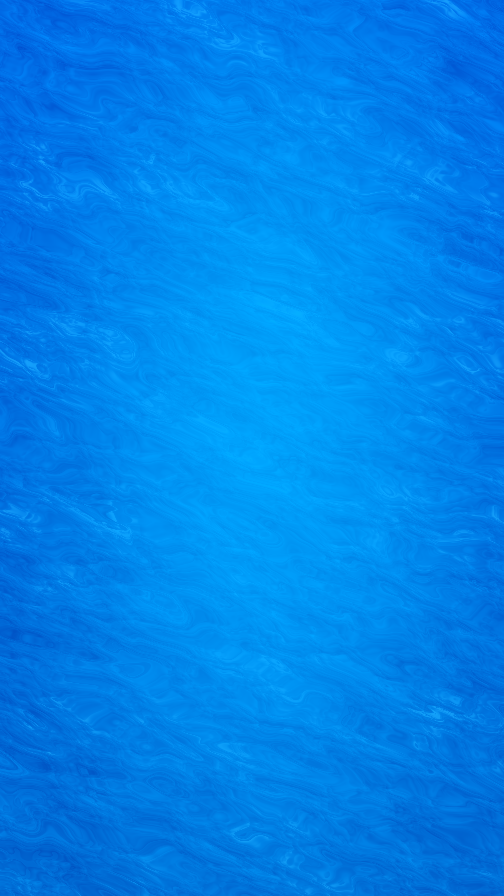
Give the GLSL for this texture, as a Shadertoy shader.

```glsl
// Bright blue rippled water seen from above, with a soft central glow.

const vec3 RIM_TOP = vec3(0.0, 0.425, 0.905);
const vec3 RIM_BOTTOM = vec3(0.0, 0.425, 0.835);
const vec3 GLOW = vec3(0.0, 0.635, 0.985);
const vec3 GLINT = vec3(0.16, 0.70, 1.0);

vec2 hash2(vec2 cell) {
    vec3 h = fract(cell.xyx * vec3(0.1031, 0.1030, 0.0973));
    h += dot(h, h.yzx + 33.33);
    return fract((h.xx + h.yz) * h.zy);
}

mat2 rotation(float angle) {
    float c = cos(angle), s = sin(angle);
    return mat2(c, s, -s, c);
}

// Gradient of smooth cellular noise: the softly blended offset to nearby sites.
vec2 cellSlope(vec2 p, float sharpness) {
    vec2 cell = floor(p), local = fract(p);
    vec2 offsetSum = vec2(0.0);
    float weightSum = 0.0;
    for (int y = -1; y <= 1; y++) {
        for (int x = -1; x <= 1; x++) {
            vec2 neighbour = vec2(x, y);
            vec2 toPoint = local - neighbour - hash2(cell + neighbour);
            float weight = exp(-sharpness * dot(toPoint, toPoint));
            offsetSum += weight * toPoint;
            weightSum += weight;
        }
    }
    return offsetSum / weightSum;
}

// Layered wavelets, each one bent by the slopes of the larger ones.
float rippleSlope(vec2 p, float tilt, float stretch) {
    float slope = 0.0, frequency = 4.5, strength = 0.55;
    vec2 bend = vec2(0.0);
    for (int i = 0; i < 5; i++) {
        float layer = float(i);
        vec2 q = rotation(tilt + 0.22 * sin(layer * 2.4)) * (p + bend);
        q = q * vec2(1.0, stretch) * frequency + layer * 17.3;
        vec2 s = cellSlope(q, 8.0);
        slope += strength * (s.y + 0.35 * s.x);
        bend += s * vec2(0.35, 0.22) / frequency;
        frequency *= 1.8;
        strength *= i < 2 ? 1.15 : 0.92;
    }
    return slope;
}

// Broad uneven patches from layered sines, about -1 to 1.
float patches(vec2 p) {
    vec2 q = p + 0.07 * sin(p.yx * vec2(13.0, 9.0) + 1.7);
    return 0.5 * sin(q.x * 9.0 + q.y * 17.0 + 0.6)
         + 0.3 * sin(q.x * 17.0 - q.y * 23.0 + 2.1)
         + 0.2 * sin(q.x * 7.0 + q.y * 41.0);
}

float centreGlow(vec2 uv, vec2 centre, vec2 falloff) {
    return 1.0 - smoothstep(0.0, 0.92, length((uv - centre) * falloff));
}

void mainImage(out vec4 fragColor, in vec2 fragCoord) {
    vec2 uv = fragCoord / iResolution.xy;
    vec2 p = fragCoord / iResolution.x;

    // Base gradient
    float glow = centreGlow(uv, vec2(0.53, 0.53), vec2(1.45, 1.25));
    vec3 color = mix(mix(RIM_BOTTOM, RIM_TOP, uv.y), GLOW, glow);

    // Wave shading, calmer inside the glow
    float slope = rippleSlope(p, 0.24, 2.3);
    float patchiness = patches(p);
    float contrast = mix(1.0, 0.5, glow);
    color += vec3(0.0, 0.075, 0.06) * slope * contrast;
    color += vec3(0.0, 0.016, 0.012) * patchiness * contrast;

    // Pale glints gathered in patches towards the rim
    float glint = smoothstep(0.25, 1.0, slope) * smoothstep(-0.1, 0.7, patchiness);
    color = mix(color, GLINT, 0.55 * glint * (1.0 - 0.85 * glow));

    fragColor = vec4(clamp(color, 0.0, 1.0), 1.0);
}
```
